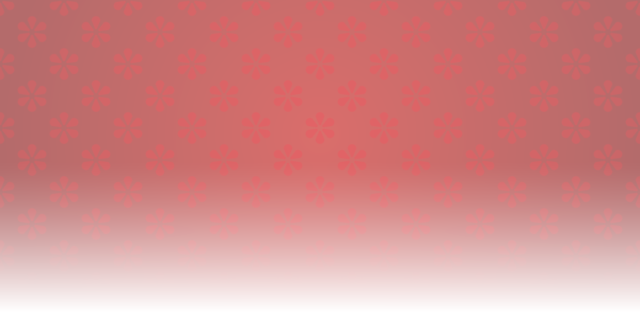
Reproduce this pattern procedurally as a Shadertoy shader.

```glsl
// Staggered six-petal flowers on a rose glow that fades to white at the bottom.

// Signed distance to six teardrop petals, the first pointing up
float flowerDistance(vec2 p) {
    float sector = radians(60.0);
    float angle = atan(p.x, p.y);
    angle -= sector * floor(angle / sector + 0.5);
    vec2 q = length(p) * vec2(sin(angle), cos(angle));
    float along = clamp((q.y - 0.013) / 0.023, 0.0, 1.0);
    return length(q - vec2(0.0, 0.013 + 0.023 * along)) - mix(0.004, 0.0135, along);
}

// Offset from the nearest flower centre: ten columns, alternate rows shifted by half
vec2 staggeredCell(vec2 p) {
    vec2 even = mod(p + 0.1, 0.2) - 0.1;
    vec2 odd = mod(p, 0.2) - 0.1;
    return dot(even, even) < dot(odd, odd) ? even : odd;
}

void mainImage(out vec4 fragColor, in vec2 fragCoord) {
    vec2 p = vec2(fragCoord.x - 0.5 * iResolution.x, fragCoord.y) / iResolution.y;
    float pixel = 1.0 / iResolution.y;

    // Rose glow, duller toward the sides
    float glow = clamp(length(p - vec2(0.0, 0.58)), 0.0, 1.0);
    vec3 color = mix(vec3(0.855, 0.43, 0.42), vec3(0.705, 0.42, 0.42), glow);

    // Flowers, softer away from the glow
    float petals = 1.0 - smoothstep(-pixel, pixel, flowerDistance(staggeredCell(p)));
    float strength = mix(0.72, 0.4, glow) * smoothstep(0.08, 0.3, p.y);
    color = mix(color, vec3(0.9, 0.37, 0.39), petals * strength);

    // White fade over the lower half
    float fade = pow(clamp((0.495 - p.y) / 0.47, 0.0, 1.0), 1.35);
    color = mix(color, vec3(1.0), fade);

    fragColor = vec4(color, 1.0);
}
```
